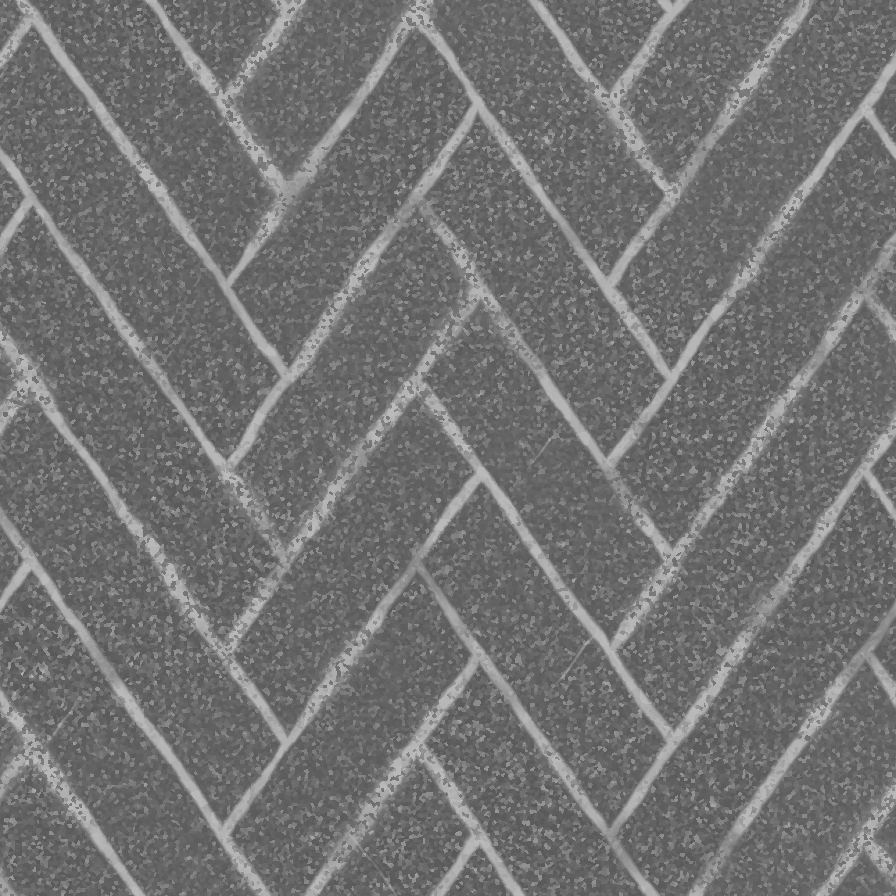
A three.js fragment shader for this texture:

```glsl
varying vec2 vUv;

const vec2 LATTICE = vec2(14.0, 9.815);   // half-diamonds across and up
const vec2 LATTICE_SHIFT = vec2(0.5, -0.665);
const float BRICK_WIDTH = 0.117;
const float JOINT_HALF_WIDTH = 0.0066;
const vec3 SLATE = vec3(0.39);
const vec3 MORTAR = vec3(0.73);

struct Brick {
  float edge;    // distance to the nearest joint
  float along;   // position on the long axis, in brick widths
  float count;   // length in brick widths
  vec2 id;
};

float hash(vec2 p) {
  return fract(sin(dot(p, vec2(127.1, 311.7))) * 43758.5);
}

float waves(vec2 p) {
  float sum = 0.0;
  float amp = 0.5;
  for (int i = 0; i < 4; i++) {
    sum += amp * sin(p.x + 1.6 * sin(p.y));
    p = mat2(0.8, 0.6, -0.6, 0.8) * p * 1.9 + 1.3;
    amp *= 0.6;
  }
  return sum;
}

// x: distance to the nearest seed, y: random value of that seed
vec2 cellular(vec2 p) {
  vec2 base = floor(p);
  vec2 nearest = vec2(9.0, 0.0);
  for (int y = -1; y <= 1; y++) {
    for (int x = -1; x <= 1; x++) {
      vec2 cell = base + vec2(float(x), float(y));
      vec2 seed = cell + vec2(hash(cell), hash(cell + 41.3));
      float d = distance(p, seed);
      if (d < nearest.x) nearest = vec2(d, hash(cell + 17.7));
    }
  }
  return nearest;
}

// Zigzag columns, 4, 3, 3 and 4 cells wide, leaning alternately
Brick herringbone(vec2 uv) {
  vec2 grid = uv * LATTICE + LATTICE_SHIFT;
  vec2 lane = 0.5 * vec2(grid.y + grid.x, grid.y - grid.x);
  vec2 cell = floor(lane);
  vec2 local = lane - cell;
  float diagonal = cell.x - cell.y - 0.5;
  float column = floor(mod(diagonal, 14.0));
  float start = column < 4.0 ? 0.0 : column < 7.0 ? 4.0 : column < 10.0 ? 7.0 : 10.0;
  float count = (start == 0.0 || start == 10.0) ? 4.0 : 3.0;
  bool falling = start == 0.0 || start == 7.0;

  float across = falling ? local.x : local.y;
  float along = column - start + (falling ? 1.0 - local.y : local.x);
  float sides = min(across, 1.0 - across);
  float ends = min(along, count - along);
  vec2 id = vec2(falling ? cell.x : cell.y, floor(diagonal / 14.0) * 14.0 + start);
  return Brick(BRICK_WIDTH * min(sides, ends), along, count, id);
}

// Mostly dark grains with a thin tail of pale ones
float grainTone(float grain, float contrast) {
  float tone = 0.355 + 0.08 * grain + 0.14 * pow(grain, 6.0);
  return mix(SLATE.r, tone, contrast);
}

// Hairline across some bricks, broken along its length
float crack(Brick brick, float breakup) {
  float place = brick.count * mix(0.25, 0.75, hash(brick.id + 5.1));
  float d = abs(brick.along - place) * BRICK_WIDTH;
  float present = step(0.68, hash(brick.id + 8.6));
  return present * (1.0 - smoothstep(0.0005, 0.0022, d)) * smoothstep(-0.2, 0.5, breakup);
}

// Ragged band whose spread and strength drift along the joint
float mortarMask(float edge, float grain, float wear, float fade) {
  float halfWidth = JOINT_HALF_WIDTH * (1.0 + 0.4 * wear);
  float spread = mix(0.003, 0.013, smoothstep(-0.1, 0.9, wear));
  float ragged = edge + (grain - 0.5) * spread;
  float band = 1.0 - smoothstep(halfWidth - 0.0025, halfWidth + 0.0025, ragged);
  return band * mix(0.5, 1.0, smoothstep(-0.9, -0.1, fade));
}

void main() {
  vec2 wobble = vec2(waves(vUv * 24.0), waves(vUv.yx * 24.0 + 7.0));
  Brick brick = herringbone(vUv + 0.003 * wobble);

  vec2 fine = cellular(vUv * 250.0);
  vec2 coarse = cellular(vUv * 85.0);
  float wear = waves(vUv * 13.0 + 3.0);
  float fade = waves(vUv.yx * 17.0 + 11.0);

  // Stone face: grit, smoother patches, pale chips
  float contrast = 0.95 + 0.25 * waves(vUv * 9.0 + 20.0);
  float tone = grainTone(fine.y, contrast) + 0.012 * (hash(brick.id) - 0.5);
  float chip = step(0.88, coarse.y) * (1.0 - smoothstep(0.1, 0.4, coarse.x));
  tone += 0.09 * chip * fine.y;
  tone += 0.13 * crack(brick, waves(vUv * 30.0));

  // Dust haze beside the joints
  float haze = (1.0 - smoothstep(0.006, 0.024, brick.edge)) * smoothstep(0.1, 0.8, wear);
  tone += 0.07 * haze;

  // Mortar with dark pits
  float pit = 0.24 * (1.0 - smoothstep(0.1, 0.45, fine.y)) * smoothstep(-0.6, 0.6, wear);
  vec3 mortar = MORTAR - pit - 0.06 * coarse.y;
  float mask = mortarMask(brick.edge, mix(fine.y, coarse.y, 0.4), wear, fade);

  gl_FragColor = vec4(mix(vec3(tone), mortar, mask), 1.0);
}
```
